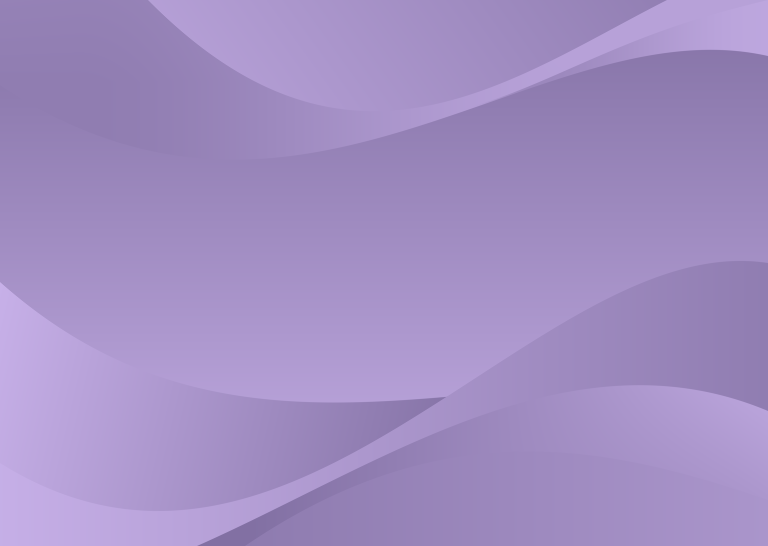
Reproduce this background procedurally as a WebGL 1 fragment shader.

```glsl
precision highp float;
// Soft lilac background with overlapping silky waves along the top and bottom.
uniform vec2 u_resolution;

// Lilac ramp from deep (0) to pale (1)
vec3 lilac(float shade) {
  return mix(vec3(0.51, 0.44, 0.64), vec3(0.78, 0.69, 0.91), clamp(shade, 0.0, 1.0));
}

// Smooth curve through five heights spaced evenly from x0 to x1 (Newton form)
float wave(float x, float x0, float x1, float first, vec4 rest) {
  float t = 4.0 * (x - x0) / (x1 - x0);
  vec4 d1 = rest - vec4(first, rest.xyz);
  vec3 d2 = d1.yzw - d1.xyz;
  vec2 d3 = d2.yz - d2.xy;
  float d4 = d3.y - d3.x;
  return first + t * (d1.x + (t - 1.0) / 2.0 * (d2.x
    + (t - 2.0) / 3.0 * (d3.x + (t - 3.0) / 4.0 * d4)));
}

// Antialiased coverage of the area above a height
float above(float y, float height) {
  float soft = 0.7 / u_resolution.y;
  return smoothstep(-soft, soft, y - height);
}

float below(float y, float height) {
  return 1.0 - above(y, height);
}

void main() {
  vec2 uv = gl_FragCoord.xy / u_resolution;
  float x = uv.x;
  float y = uv.y;

  // Vertical backdrop
  float shade = 0.11 + 0.985 * (0.903 - y);

  // Top ribbon
  float ribbonEdge = wave(x, 0.0, 1.0, 0.844, vec4(0.7115, 0.75, 0.8654, 0.8974));
  float ribbon = 0.2 + 0.56 * smoothstep(0.1, 0.75, x) + 0.5 * max(y - 0.85, 0.0) * (1.0 - x);

  // Fold on the right of the ribbon
  float foldEdge = wave(x, 0.625, 1.0, 0.8095, vec4(0.8599, 0.9167, 0.9643, 1.0));
  float fold = mix(0.36, 0.85, smoothstep(0.68, 1.0, x));
  ribbon = mix(ribbon, fold, below(y, foldEdge) * smoothstep(0.61, 0.69, x));
  shade = mix(shade, ribbon, above(y, ribbonEdge));

  // Hanging panel above the ribbon
  float panelEdge = wave(x, 0.1927, 0.8685, 1.0, vec4(0.8315, 0.8004, 0.8764, 1.0));
  float panel = 0.873 - 0.74 * x + 0.38 * (1.0 - y);
  shade = mix(shade, panel, above(y, panelEdge));

  // Lower left leaf
  float leafEdge = wave(x, 0.0, 0.5794, 0.4835, vec4(0.3462, 0.2802, 0.2628, 0.2729));
  float leaf = 1.0 - 1.5 * x - 0.25 * (0.48 - y);
  shade = mix(shade, leaf, below(y, leafEdge));

  // Large swell rising to the right
  float swellEdge = wave(x, 0.0, 1.0, 0.152, vec4(0.0678, 0.2024, 0.4222, 0.5183));
  shade = mix(shade, 0.98 - 0.78 * x, below(y, swellEdge));

  // Lower hill, dark at its left tip
  float hillEdge = wave(x, 0.2565, 1.0, 0.0, vec4(0.1264, 0.2399, 0.294, 0.2473));
  float hill = max(1.2 * (x - 0.33), 0.0) - 1.2 * (0.25 - y) * smoothstep(0.6, 1.0, x);
  shade = mix(shade, hill, below(y, hillEdge));

  // Faint front hill
  float frontEdge = wave(x, 0.319, 1.0, 0.0, vec4(0.1245, 0.1722, 0.152, 0.0842));
  shade = mix(shade, 0.6 * x - 0.02, below(y, frontEdge));

  gl_FragColor = vec4(lilac(shade), 1.0);
}
```
